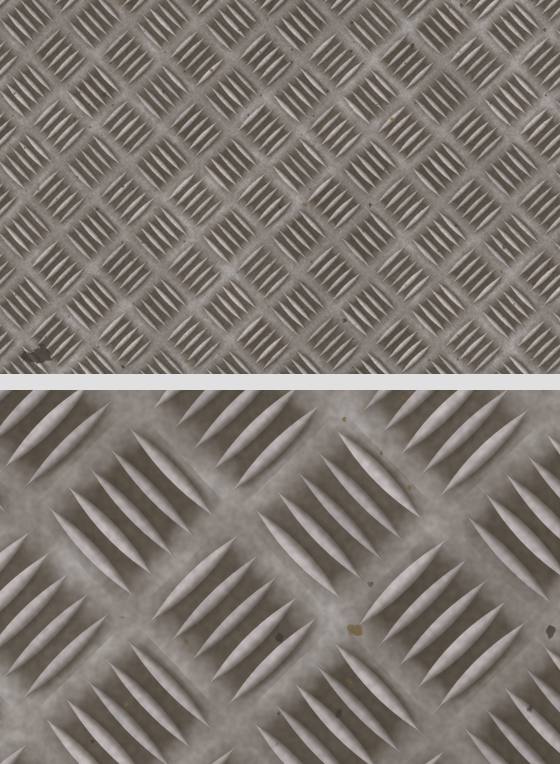
Top: the whole. Bottom: its middle third, enlarged.
Write a Shadertoy shader that draws this texture.

```glsl
const vec3 PLATE  = vec3(0.545, 0.515, 0.495);
const vec3 SHEEN  = vec3(0.63, 0.615, 0.605);
const vec3 GRIME  = vec3(0.335, 0.305, 0.265);
const vec3 SHINE  = vec3(0.71, 0.68, 0.68);
const vec3 SHADE  = vec3(0.41, 0.38, 0.35);
const vec3 SOOT   = vec3(0.23, 0.21, 0.19);
const vec3 RUST   = vec3(0.44, 0.36, 0.22);

const vec2  PITCH  = vec2(0.1236, 0.1263); // repeat size, in canvas widths
const vec2  ANCHOR = vec2(0.4115, 0.373);  // centre of one bar group
const vec2  SLANT  = vec2(-0.012, 0.018);  // lean of columns and rows
const float STRETCH = 0.028;               // repeats widen to the right
const float BAR_STEP = 0.191;              // bar sizes, in group cells
const float BAR_HALF_LENGTH = 0.41;
const float BAR_HALF_WIDTH  = 0.047;

float hash(vec2 p) {
    vec3 q = fract(vec3(p.xyx) * 0.1031);
    q += dot(q, q.yzx + 33.33);
    return fract((q.x + q.y) * q.z);
}

vec2 gradientAt(vec2 p) {
    float a = 6.2832 * hash(p);
    return vec2(cos(a), sin(a));
}

float gradientNoise(vec2 p) {
    vec2 i = floor(p), f = p - i;
    vec2 w = f * f * f * (f * (f * 6.0 - 15.0) + 10.0);
    vec2 e = vec2(0.0, 1.0);
    float low  = mix(dot(gradientAt(i), f), dot(gradientAt(i + e.yx), f - e.yx), w.x);
    float high = mix(dot(gradientAt(i + e.xy), f - e.xy), dot(gradientAt(i + e.yy), f - e.yy), w.x);
    return mix(low, high, w.y);
}

float fbm(vec2 p) {
    float sum = 0.0, amp = 0.6;
    for (int i = 0; i < 4; i++) {
        sum += amp * gradientNoise(p);
        p = p * 2.1 + 17.3;
        amp *= 0.55;
    }
    return sum;
}

float boxDistance(vec2 p, vec2 halfSize, float radius) {
    vec2 d = abs(p) - halfSize + radius;
    return length(max(d, 0.0)) + min(max(d.x, d.y), 0.0) - radius;
}

float coverage(float d, float pixel) {
    return clamp(0.5 - d / pixel, 0.0, 1.0);
}

// Canvas position to group cells, which lie along the diagonals
vec2 toCells(vec2 p) {
    vec2 d = p - ANCHOR;
    d += SLANT * d.yx;
    d.x -= STRETCH * d.x * d.x;
    vec2 q = d / PITCH;
    return vec2(q.x + q.y, q.x - q.y);
}

// Five raised lens bars; g.x runs across them and g.y along them
vec3 drawBars(vec3 base, vec2 g, vec2 cell, float pixel) {
    float k = clamp(round(g.x / BAR_STEP), -2.0, 2.0);
    float seed = hash(cell * 7.0 + k + 90.0);
    float x = g.x - k * BAR_STEP;
    float y = (g.y + 0.025 * (seed - 0.5)) / BAR_HALF_LENGTH;
    float taper = max(1.0 - y * y, 0.0);
    float halfWidth = BAR_HALF_WIDTH * (0.88 + 0.24 * seed) * taper;
    float side = x / max(halfWidth, 0.004);
    float lit = 1.0 - smoothstep(-0.4, 1.1, side);
    vec3 bar = mix(SHADE, SHINE, lit * (0.7 + 0.3 * taper)) * (0.91 + 0.15 * seed);
    float shadow = coverage(abs(x - 0.026) - halfWidth, 0.03 + pixel);
    base = mix(base, GRIME * 0.88, 0.75 * shadow * taper);
    return mix(base, bar, coverage(abs(x) - halfWidth, pixel));
}

// Sparse ragged specks, one at most per grid square
vec3 drawSpecks(vec3 base, vec2 p, float scale, float pixel) {
    vec2 q = p * scale, id = floor(q);
    vec2 centre = 0.3 + 0.4 * vec2(hash(id + 3.1), hash(id + 8.7));
    float radius = 0.09 * hash(id + 5.5) * step(0.9, hash(id + scale));
    float d = length(q - id - centre) - radius + 0.09 * gradientNoise(q * 9.0);
    vec3 tint = mix(SOOT, RUST, step(0.7, hash(id + 21.0)));
    return mix(base, tint, 0.7 * step(0.02, radius) * coverage(d, pixel * scale * 2.0));
}

void mainImage(out vec4 fragColor, in vec2 fragCoord) {
    float pixel = 1.0 / iResolution.x;
    vec2 p = fragCoord * pixel;
    vec2 uv = toCells(p);
    vec2 cell = round(uv), local = uv - cell;
    bool turned = mod(cell.x + cell.y, 2.0) > 0.5;
    vec2 group = turned ? local.yx : local;
    float cellPixel = pixel * 1.414 / PITCH.x;

    // Worn plate with broad blotches and paler rubbed patches
    float blotch = fbm(p * 20.0);
    float broad = gradientNoise(p * 4.0 + 5.0);
    vec3 colour = PLATE * (1.0 + 0.12 * blotch);
    colour = mix(colour, SHEEN, smoothstep(-0.1, 0.5, blotch + 0.4 * broad));

    // Grime gathered between the bars and fading onto the plate
    float edge = boxDistance(group - vec2(0.014, 0.0), vec2(0.425, 0.345), 0.1);
    edge += 0.05 * gradientNoise(p * 90.0);
    float halo = 1.0 - smoothstep(-0.02, 0.15, edge);
    float fill = 1.0 - smoothstep(-0.11, 0.04, edge);
    float dirt = 0.84 + 0.24 * (hash(cell + 40.0) - 0.5) + 0.35 * blotch;
    colour = mix(colour, SHADE, 0.55 * halo);
    colour = mix(colour, GRIME, clamp(fill * dirt, 0.0, 1.0));
    colour = drawBars(colour, group, cell, cellPixel * 1.1);

    // Specks, one dark stain and fine grain
    colour = drawSpecks(colour, p, 25.0, pixel);
    colour = drawSpecks(colour, p, 53.0, pixel);
    float stain = length((p - vec2(0.065, 0.032)) * vec2(0.8, 1.2)) - 0.018 + 0.03 * fbm(p * 45.0);
    colour = mix(colour, SOOT, 0.75 * (1.0 - smoothstep(-0.003, 0.003, stain)));
    colour *= 1.0 + 0.09 * gradientNoise(p * 170.0) + 0.07 * gradientNoise(p * 310.0);
    colour *= 1.0 + 0.06 * broad;
    fragColor = vec4(colour, 1.0);
}
```
